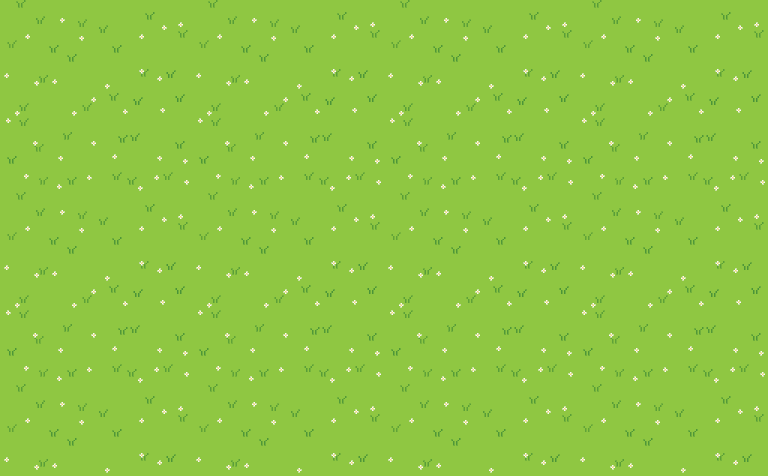
A Shadertoy shader for this texture:

```glsl
#define TILES_ACROSS 4.0
#define TEXELS 128.0
#define GRID vec2(6.0, 5.0)
#define JITTER 0.95
#define TUFT_SEED 3.0
#define FLOWER_SEED 17.0
#define GRASS vec3(0.56, 0.78, 0.26)
#define BLADE_LIGHT vec3(0.39, 0.65, 0.22)
#define BLADE_DARK vec3(0.29, 0.58, 0.22)
#define PETAL vec3(0.99, 0.97, 0.99)
#define PISTIL vec3(0.95, 0.85, 0.45)

vec3 hash3(vec2 cell, float seed) {
    vec3 h = fract(vec3(cell.xyx + seed) * vec3(0.1031, 0.1030, 0.0973));
    h += dot(h, h.yxz + 33.33);
    return fract((h.xxy + h.yzz) * h.zyx);
}

// Signed distance to an axis-aligned box
float boxDistance(vec2 p, vec2 halfSize) {
    vec2 d = abs(p) - halfSize;
    return max(d.x, d.y);
}

float coverage(float dist, float pixel) {
    return clamp(0.5 - dist / pixel, 0.0, 1.0);
}

// Stepped blade: upright at the base, leaning outward toward its tip
float bladeDistance(vec2 p, float side, float tip) {
    float row = floor(p.y + 0.5);
    float stem = side * (1.0 + clamp(row, 0.0, tip));
    float middle = 0.5 * (tip - 2.0);
    return boxDistance(p - vec2(stem, middle), vec2(0.5, 0.5 * (tip + 3.0)));
}

float tuftDistance(vec2 p) {
    return min(bladeDistance(p, -1.0, 1.0), bladeDistance(p, 1.0, 2.0));
}

float flowerDistance(vec2 p) {
    return min(boxDistance(p, vec2(1.5, 0.5)), boxDistance(p, vec2(0.5, 1.5)));
}

// Offset from a scattered item, wrapped at the tile borders
vec2 itemOffset(vec2 p, vec2 cell, vec2 jitter) {
    vec2 place = (cell + 0.5 + JITTER * (jitter - 0.5)) / GRID;
    vec2 center = floor(place * TEXELS) + 0.5;
    return mod(p - center + 0.5 * TEXELS, TEXELS) - 0.5 * TEXELS;
}

void mainImage(out vec4 fragColor, in vec2 fragCoord) {
    // Texel coordinates, with tiles counted from the top edge
    float pixel = TILES_ACROSS * TEXELS / iResolution.x;
    vec2 p = (fragCoord - vec2(0.0, iResolution.y)) * pixel;
    vec3 color = GRASS;

    // Grass tufts of varied shade
    for (float y = 0.0; y < GRID.y; y++) {
        for (float x = 0.0; x < GRID.x; x++) {
            vec3 h = hash3(vec2(x, y), TUFT_SEED);
            vec2 q = itemOffset(p, vec2(x, y), h.xy);
            vec3 blade = mix(BLADE_LIGHT, BLADE_DARK, h.z);
            color = mix(color, blade, coverage(tuftDistance(q), pixel));
        }
    }

    // Small four-petalled flowers, on a grid shifted by half a cell
    for (float y = 0.0; y < GRID.y; y++) {
        for (float x = 0.0; x < GRID.x; x++) {
            vec3 h = hash3(vec2(x, y), FLOWER_SEED);
            vec2 q = itemOffset(p, vec2(x, y) + 0.5, h.xy);
            color = mix(color, PETAL, coverage(flowerDistance(q), pixel));
            color = mix(color, PISTIL, coverage(boxDistance(q, vec2(0.5)), pixel));
        }
    }

    fragColor = vec4(color, 1.0);
}
```
